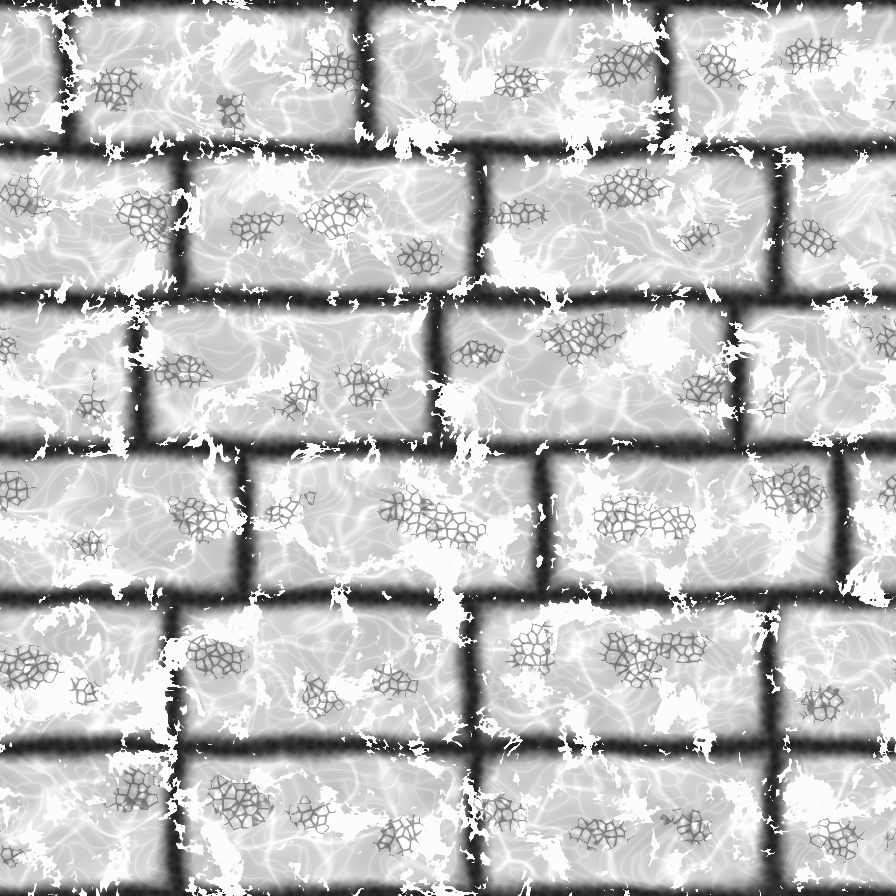
This texture map is drawn by a Shadertoy shader. Its source:

```glsl
const float TAU = 6.2831853;

vec2 hash2(vec2 cell, float seed) {
    vec3 q = fract(vec3(cell, seed + cell.x) * vec3(0.1031, 0.1030, 0.0973));
    q += dot(q, q.yzx + 33.33);
    return fract((q.xx + q.yz) * q.zy);
}

// Wrapping cellular noise: nearest distance, second distance, cell hash.
vec3 cells(vec2 uv, float period) {
    vec2 p = uv * period, base = floor(p);
    vec3 best = vec3(8.0, 8.0, 0.0);
    for (int y = -1; y <= 1; y++)
    for (int x = -1; x <= 1; x++) {
        vec2 id = base + vec2(x, y);
        vec2 h = hash2(floor(mod(id + 0.5, period)), period);
        float d = length(id + h - p);
        if (d < best.x) best = vec3(d, best.x, fract(h.x * 7.0 + h.y * 13.0));
        else best.y = min(best.y, d);
    }
    return best;
}

// Layered sines with whole frequencies, used to bend coordinates.
vec2 warp(vec2 uv) {
    vec2 a = TAU * uv;
    return sin(a.yx * vec2(5.0, 4.0) + 2.0 * sin(a * vec2(3.0, 7.0)))
         + 0.5 * sin(a.yx * vec2(13.0, 11.0) + 2.0 * sin(a * vec2(9.0, 8.0)));
}

// Ragged plaster field, centred near zero.
float plasterField(vec2 uv, float fineness) {
    float sum = 0.0, amp = 0.5, period = 12.0;
    for (int i = 0; i < 5; i++) {
        sum += amp * (cells(uv, period).x - 0.45);
        amp *= fineness;
        period *= 2.0;
    }
    return sum;
}

void mainImage(out vec4 fragColor, in vec2 fragCoord) {
    vec2 uv = fragCoord / iResolution.xy;
    vec2 bend = warp(uv);
    vec3 grain = cells(uv + 0.0015 * bend, 96.0);

    // Six courses, three bricks each, every course with its own shift.
    float shift[6] = float[6](0.59, 0.578, 0.816, 0.465, 0.605, 0.22);
    vec2 p = uv * 6.0 + 0.013 * bend;
    int row = int(mod(floor(p.y), 6.0) + 0.5) % 6;
    p.x -= 2.0 * shift[row];
    vec2 brick = vec2(mod(floor(p.x * 0.5) + 0.5, 3.0) - 0.5, float(row));
    vec2 local = vec2(mod(p.x, 2.0), fract(p.y));

    // Distance to the joints, rounded at the corners.
    vec2 gap = min(local, vec2(2.0, 1.0) - local);
    float edge = gap.x * gap.y / (length(gap) + 0.0001);
    edge += 0.012 * (grain.x - 0.45);
    float stone = smoothstep(0.005, 0.125, edge);

    // Cloudy faces with pale creases.
    vec3 facet = cells(uv + 0.014 * bend, 14.0);
    vec3 streak = cells(uv + 0.03 * bend.yx, 31.0);
    float face = 0.75 + 0.09 * facet.x + 0.06 * streak.x + 0.015 * bend.x;
    face += 0.10 * (1.0 - smoothstep(0.0, 0.16, facet.y - facet.x));
    face += 0.05 * (1.0 - smoothstep(0.0, 0.2, streak.y - streak.x));

    // Up to three clusters of small pits on each brick.
    float cluster = 0.0;
    for (int i = 0; i < 3; i++) {
        vec2 h = hash2(brick, 5.0 + float(i) * 17.0);
        vec2 center = vec2(0.4 + 0.6 * float(i), 0.5) + (h - 0.5) * vec2(0.4, 0.45);
        vec2 size = vec2(0.13 + 0.11 * h.y, 0.11 + 0.07 * h.x);
        float reach = length((local - center) / size) + 0.25 * bend.y;
        cluster = max(cluster, 1.0 - smoothstep(0.45, 1.25, reach));
    }
    face -= 0.06 * cluster;

    // Dark grainy mortar.
    float mortar = 0.15 + 0.09 * (grain.x - 0.4);
    float shade = mix(mortar, face, stone);

    // White plaster: broad on the faces, speckled over the joints.
    float field = plasterField(uv + 0.006 * bend, mix(0.92, 0.74, stone));
    field += 0.03 * sin(TAU * (2.0 * uv.x + uv.y) + 2.0 * bend.x);
    float limit = mix(0.13, 0.07, stone);
    float plaster = smoothstep(limit - 0.02, limit + 0.025, field);
    shade = mix(shade, 0.99, plaster);

    // Pit rims and bright pit centres.
    float pits = smoothstep(grain.z - 0.1, grain.z + 0.1, cluster * 1.15 - 0.05) * step(0.02, cluster);
    float rim = 1.0 - smoothstep(0.04, 0.3, grain.y - grain.x);
    shade *= 1.0 - 0.38 * pits * rim;
    shade += 0.10 * pits * (1.0 - smoothstep(0.05, 0.35, grain.x));

    fragColor = vec4(vec3(clamp(shade, 0.0, 1.0)), 1.0);
}
```
